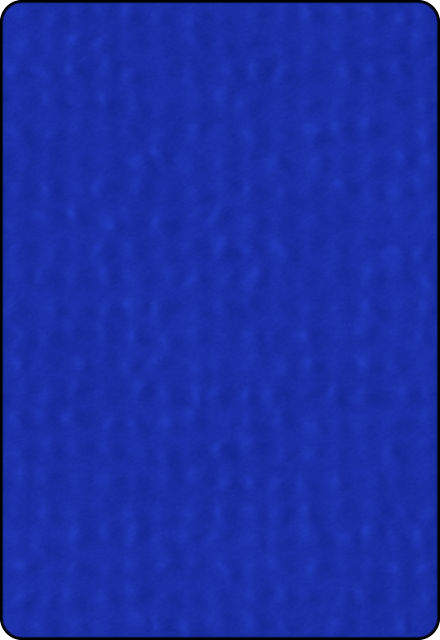
This texture is drawn by a Shadertoy shader. Its source:

```glsl
// Draws a rounded blue cloth panel with soft quilted dimples, fine twill grain and a black rim.

const vec3 DEEP_BLUE = vec3(0.076, 0.148, 0.575);
const vec3 LIGHT_BLUE = vec3(0.150, 0.250, 0.790);
const vec3 RIM_BLACK = vec3(0.0);
const vec3 PAPER_WHITE = vec3(1.0);

// All lengths are fractions of the canvas height.
const float CORNER_RADIUS = 0.035;
const float RIM_INNER = 0.0020;
const float RIM_FADE = 0.0065;
const float DIMPLES = 22.0;

float hash(vec2 p) {
    vec3 q = fract(vec3(p.xyx) * 0.1031);
    q += dot(q, q.yzx + 33.33);
    return fract((q.x + q.y) * q.z);
}

float valueNoise(vec2 p) {
    vec2 cell = floor(p);
    vec2 f = fract(p);
    f = f * f * (3.0 - 2.0 * f);
    float low = mix(hash(cell), hash(cell + vec2(1, 0)), f.x);
    float high = mix(hash(cell + vec2(0, 1)), hash(cell + vec2(1, 1)), f.x);
    return mix(low, high, f.y);
}

float roundedBox(vec2 p, vec2 halfSize, float radius) {
    vec2 q = abs(p) - halfSize + radius;
    return length(max(q, 0.0)) + min(max(q.x, q.y), 0.0) - radius;
}

float softBlob(vec2 offset, vec2 size) {
    vec2 q = offset / size;
    return exp(-dot(q, q));
}

// Jittered lattice: each pale tuft has a shaded hollow to its lower right.
float quilt(vec2 p) {
    vec2 home = floor(p);
    float relief = 0.0;
    for (int y = -1; y <= 1; y++) {
        for (int x = -1; x <= 1; x++) {
            vec2 cell = home + vec2(x, y);
            vec2 jitter = vec2(hash(cell + 17.0), hash(cell + 53.0)) - 0.5;
            vec2 offset = p - cell - 0.5 - jitter * vec2(0.42, 0.36);
            float strength = hash(cell + 91.0);
            float tuft = softBlob(offset, vec2(0.23, 0.34));
            float crown = softBlob(offset - vec2(0.0, 0.08), vec2(0.15, 0.18));
            float hollow = softBlob(offset - vec2(0.48, -0.10), vec2(0.28, 0.32));
            relief += (0.12 + 0.24 * strength) * tuft + 0.16 * strength * strength * crown;
            relief -= (0.10 + 0.16 * strength) * hollow;
        }
    }
    return relief;
}

// Slanted short threads crossed with single-thread speckle.
float twill(vec2 p) {
    vec2 slant = vec2(p.x + p.y, p.y - 0.6 * p.x);
    float threads = valueNoise(slant * vec2(130.0, 330.0)) - 0.5;
    float speckle = valueNoise(p * 480.0 + 7.0) - 0.5;
    return 0.6 * threads + 0.5 * speckle;
}

vec3 clothColor(vec2 p) {
    vec2 warp = vec2(valueNoise(p * 40.0), valueNoise(p * 40.0 + 31.0)) - 0.5;
    float streaks = valueNoise(p * vec2(14.0, 60.0) + 5.0) - 0.5;
    float patches = valueNoise(p * 8.0 + 11.0) - 0.5;
    float tone = 0.36 + 0.85 * quilt(p * DIMPLES + 0.35 * warp);
    tone += 0.09 * streaks + 0.08 * patches + 0.24 * twill(p);
    return mix(DEEP_BLUE, LIGHT_BLUE, clamp(tone, 0.0, 1.0));
}

void mainImage(out vec4 fragColor, in vec2 fragCoord) {
    vec2 p = fragCoord / iResolution.y;
    vec2 halfSize = 0.5 * iResolution.xy / iResolution.y;
    float edge = roundedBox(p - halfSize, halfSize, CORNER_RADIUS);
    float pixel = 1.0 / iResolution.y;

    // Cloth fades into the rim, and the rim ends at the rounded corners.
    vec3 color = mix(RIM_BLACK, clothColor(p), smoothstep(RIM_INNER, RIM_FADE, -edge));
    color = mix(color, PAPER_WHITE, smoothstep(-0.5 * pixel, 0.7 * pixel, edge));
    fragColor = vec4(color, 1.0);
}
```
